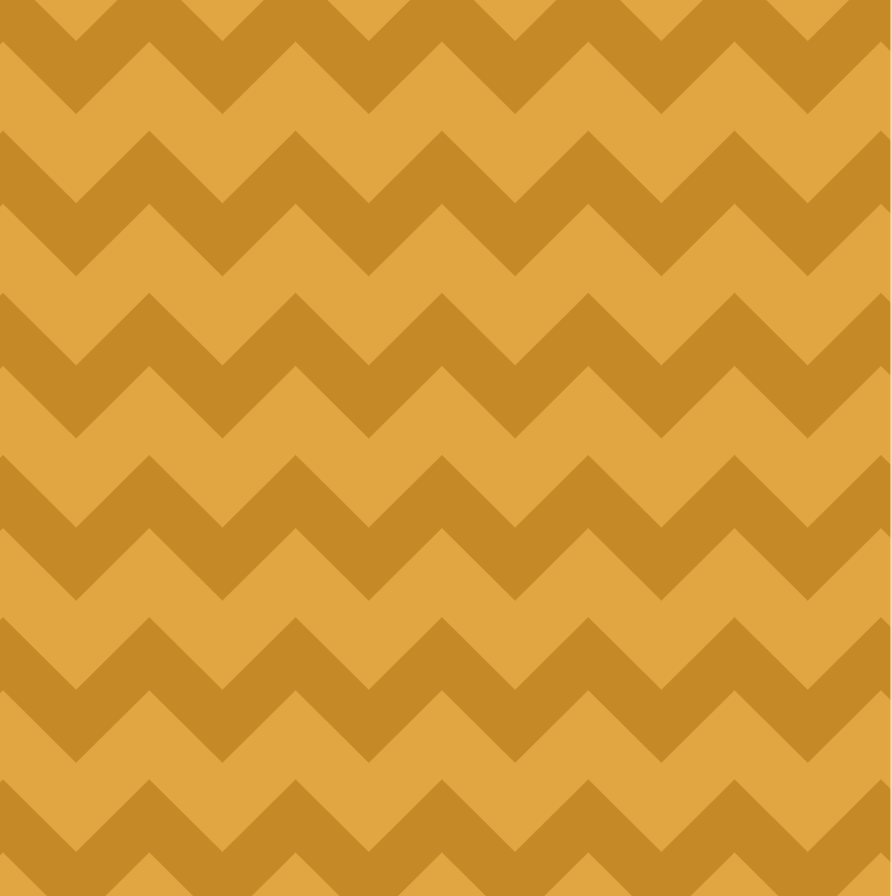
Write a Shadertoy shader that draws this pattern.

```glsl
const vec3 LIGHT_OCHRE = vec3(0.882, 0.651, 0.259);
const vec3 DARK_OCHRE = vec3(0.773, 0.541, 0.153);
const vec3 PALE_EDGE = vec3(0.965, 0.875, 0.710);

// Zero at each peak, one at each valley
float triangleWave(float x, float period, float peakX) {
    return 1.0 - abs(2.0 * fract((x - peakX) / period) - 1.0);
}

// Signed distance to the nearest of a stack of horizontal bands
float bandDistance(float y, float period, float centre, float width) {
    float offset = (fract((y - centre) / period + 0.5) - 0.5) * period;
    return abs(offset) - 0.5 * width;
}

// Signed distance to zigzag stripes, corrected for the slope of their sides
float chevronDistance(vec2 p, vec2 period, vec2 peak, float amplitude, float width) {
    float straightened = p.y + amplitude * triangleWave(p.x, period.x, peak.x);
    float slope = 2.0 * amplitude / period.x;
    float d = bandDistance(straightened, period.y, peak.y - 0.5 * width, width);
    return d * inversesqrt(1.0 + slope * slope);
}

// Antialiased coverage of the inside of a shape
float coverage(float d, float pixel) {
    return clamp(0.5 - d / pixel, 0.0, 1.0);
}

void mainImage(out vec4 fragColor, in vec2 fragCoord) {
    float pixel = 1.0 / iResolution.y;
    vec2 p = fragCoord * pixel;

    // Zigzag stripes on a flat ground
    vec2 period = vec2(0.1633, 0.1810);
    vec2 peak = vec2(0.0033, 0.1302);
    float stripe = chevronDistance(p, period, peak, 0.0810, 0.0816);
    vec3 colour = mix(LIGHT_OCHRE, DARK_OCHRE, coverage(stripe, 1.3 * pixel));

    // Thin pale margin on the right
    float marginStart = iResolution.x * pixel - 0.0018;
    colour = mix(colour, PALE_EDGE, coverage(marginStart - p.x, pixel));

    fragColor = vec4(colour, 1.0);
}
```
